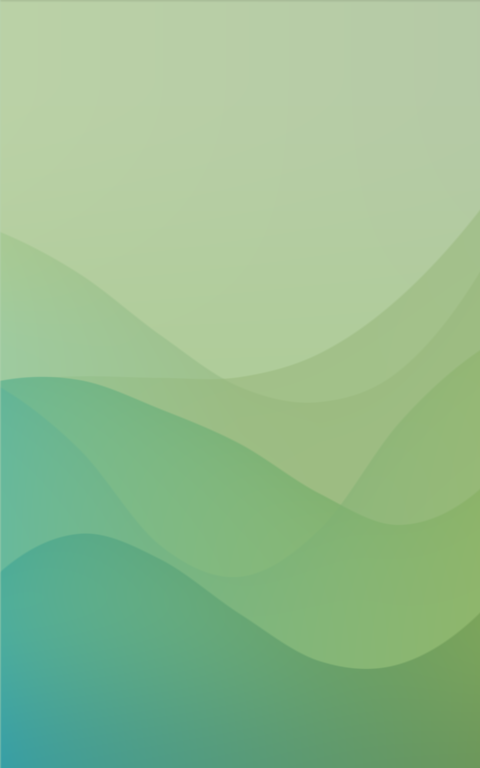
Reproduce this background procedurally as a Shadertoy shader.

```glsl
const int LAST = 6;

// Knot height, extrapolated one step beyond either end
float knot(float h[7], int i) {
    if (i < 0) return 3.0 * (h[0] - h[1]) + h[2];
    if (i > LAST) return 3.0 * (h[LAST] - h[LAST - 1]) + h[LAST - 2];
    return h[i];
}

// Smooth Catmull-Rom ridge through evenly spaced heights
float ridge(float h[7], float x) {
    float s = clamp(x, 0.0, 0.9999) * float(LAST);
    int i = int(floor(s));
    float t = fract(s);
    float a = knot(h, i - 1), b = knot(h, i);
    float c = knot(h, i + 1), d = knot(h, i + 2);
    return b + 0.5 * t * (c - a + t * (2.0 * a - 5.0 * b + 4.0 * c - d
             + t * (3.0 * (b - c) + d - a)));
}

// Translucent sheet below a ridge, slightly darker along its crest
vec3 sheet(vec3 under, float depth, vec3 tint, float opacity, float crestShade) {
    float edge = max(fwidth(depth), 1e-5);
    float cover = smoothstep(-edge, edge, depth);
    float crest = exp(-max(depth, 0.0) * 14.0);
    return mix(under, tint - crestShade * crest, cover * opacity);
}

// Horizontal tint that leaves its left colour quickly
vec3 sweep(vec3 left, vec3 right, float x) {
    return mix(left, right, pow(clamp(x, 0.0, 1.0), 0.75));
}

vec3 sky(vec2 uv) {
    vec3 high = mix(vec3(0.73, 0.82, 0.65), vec3(0.71, 0.79, 0.65), uv.x);
    vec3 low = vec3(0.685, 0.80, 0.60);
    return mix(low, high, smoothstep(0.45, 0.90, uv.y));
}

void mainImage(out vec4 fragColor, in vec2 fragCoord) {
    vec2 uv = fragCoord / iResolution.xy;

    // Ridge heights from left to right
    float slope = ridge(float[7](0.698, 0.643, 0.564, 0.496, 0.4765, 0.518, 0.646), uv.x);
    float rise = ridge(float[7](0.504, 0.510, 0.508, 0.509, 0.540, 0.613, 0.7266), uv.x);
    float hill = ridge(float[7](0.504, 0.505, 0.4675, 0.422, 0.357, 0.3165, 0.363), uv.x);
    float valley = ridge(float[7](0.496, 0.414, 0.290, 0.249, 0.311, 0.4505, 0.544), uv.x);
    float front = ridge(float[7](0.255, 0.305, 0.272, 0.2005, 0.139, 0.1355, 0.202), uv.x);

    // Pale rear sheets
    vec3 color = sky(uv);
    vec3 sage = vec3(0.60, 0.725, 0.49);
    vec3 mint = mix(vec3(0.56, 0.79, 0.65), vec3(0.63, 0.79, 0.56),
                    smoothstep(0.52, 0.70, uv.y));
    color = sheet(color, slope - uv.y, sweep(mint, sage, uv.x * 1.5), 0.55, 0.02);
    color = sheet(color, rise - uv.y,
                  sweep(vec3(0.57, 0.78, 0.59), sage, uv.x * 2.0), 0.55, 0.01);

    // Green middle sheets
    color = sheet(color, hill - uv.y,
                  sweep(vec3(0.40, 0.73, 0.60), vec3(0.54, 0.71, 0.40), uv.x), 0.75, 0.03);
    color = sheet(color, valley - uv.y,
                  sweep(vec3(0.36, 0.71, 0.63), vec3(0.56, 0.71, 0.42), uv.x), 0.50, 0.02);

    // Teal to olive foreground
    vec3 upper = sweep(vec3(0.31, 0.69, 0.62), vec3(0.50, 0.66, 0.37), uv.x);
    vec3 lower = sweep(vec3(0.19, 0.61, 0.66), vec3(0.41, 0.58, 0.35), uv.x);
    vec3 foreground = mix(lower, upper, smoothstep(-0.04, 0.24, uv.y));
    color = sheet(color, front - uv.y, foreground, 0.92, 0.02);

    // Faint border along the top and left
    color *= 1.0 - 0.08 * smoothstep(0.996, 1.0, uv.y);
    color = mix(color, vec3(0.72, 0.83, 0.70), 0.35 * (1.0 - smoothstep(0.001, 0.004, uv.x)));
    fragColor = vec4(color, 1.0);
}
```
